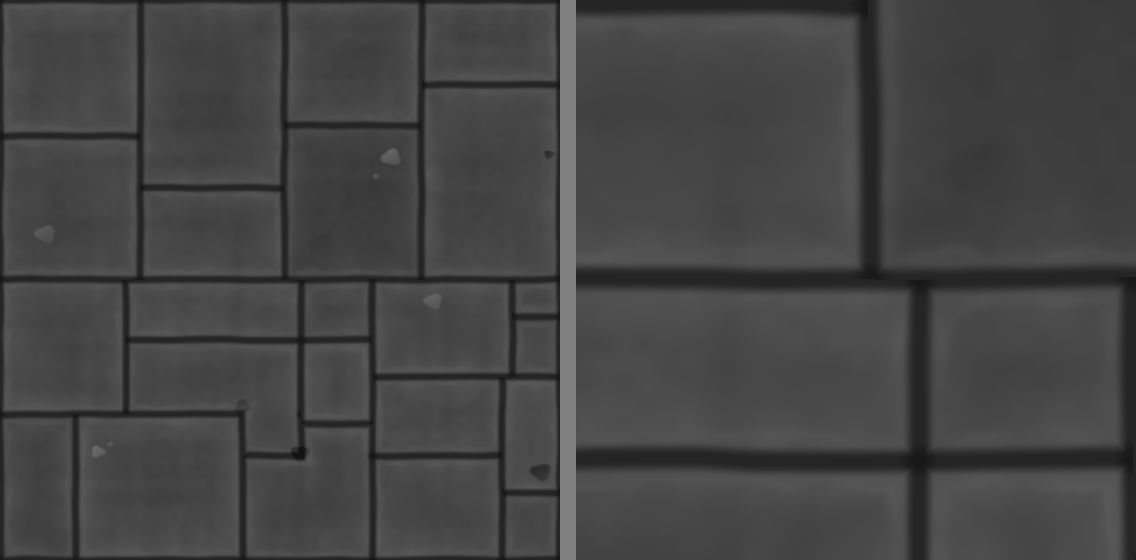
Left: the whole. Right: its middle third, enlarged.
Give the GLSL for this texture map, as a three.js fragment shader.

```glsl
varying vec2 vUv;

// Lengths are in percent of the canvas.
const float CANVAS = 100.0;
const float SEAM_CORE = 0.2;
const float SEAM_EDGE = 1.05;
const float RIM_WIDTH = 3.3;
const float RIM_LIGHT = 0.066;
const float RAGGED = 0.7;
const float WARP = 0.3;
const float FACE_TONE = 0.258;
const float SEAM_TONE = 0.145;
const float TONE_SPREAD = 0.018;
const float STREAKS = 0.022;
const float GRAIN = 0.012;
const float MIDLINE = 50.1;
const vec2 DARK_STONE = vec2(63.0, 64.0);
const float DARK_SHIFT = -0.03;
const int MARKS = 13;

float hash(vec2 p) {
  return fract(sin(dot(p, vec2(127.1, 311.7))) * 43758.5453);
}

float noise(vec2 p) {
  vec2 i = floor(p), f = fract(p);
  f = f * f * (3.0 - 2.0 * f);
  return mix(mix(hash(i), hash(i + vec2(1.0, 0.0)), f.x),
             mix(hash(i + vec2(0.0, 1.0)), hash(i + 1.0), f.x), f.y);
}

// Narrows the range lo..hi to the side of the cut that holds v.
void cut(inout float lo, inout float hi, float v, float at) {
  if (v < at) hi = min(hi, at);
  else lo = max(lo, at);
}

float insideBox(vec2 p, vec4 b) {
  vec2 e = min(p - b.xy, b.zw - p);
  return min(e.x, e.y);
}

// Boxes are (left, bottom, right, top); wing is the second arm of an L stone.
void findStone(vec2 p, out vec4 b, out vec4 wing) {
  b = vec4(0.0, 0.0, CANVAS, CANVAS);
  cut(b.y, b.w, p.y, MIDLINE);
  bool isL = false;
  if (p.y > MIDLINE) {
    // Four columns, each with one seam
    cut(b.x, b.z, p.x, 25.1);
    cut(b.x, b.z, p.x, 50.8);
    cut(b.x, b.z, p.x, 75.3);
    float row = p.x < 25.1 ? 75.7 : p.x < 50.8 ? 66.4 : p.x < 75.3 ? 77.6 : 84.9;
    cut(b.y, b.w, p.y, row);
  } else if (p.x > 66.5) {
    // Right block
    b.x = 66.5;
    cut(b.y, b.w, p.y, 32.7);
    float column = p.y > 32.7 ? 91.5 : 89.7;
    cut(b.x, b.z, p.x, column);
    float row = p.y > 32.7 ? 43.4 : p.x < column ? 18.6 : 12.0;
    if (p.y < 32.7 || p.x > column) cut(b.y, b.w, p.y, row);
  } else {
    // Left block, parted by a stepped seam
    b.z = 66.5;
    float ledge = p.x < 43.3 ? 26.0 : p.x < 53.8 ? 18.6 : 24.2;
    if (p.y < ledge) {
      cut(b.x, b.z, p.x, 13.5);
      cut(b.x, b.z, p.x, 43.3);
      isL = p.x > 43.3;
      b.w = isL ? 18.6 : 26.0;
      wing = vec4(53.8, 0.0, 66.5, 24.2);
    } else {
      cut(b.x, b.z, p.x, 22.5);
      cut(b.x, b.z, p.x, 53.8);
      b.y = p.x < 53.8 ? 26.0 : 24.2;
      if (p.x > 22.5) cut(b.y, b.w, p.y, 39.3);
      isL = p.x > 22.5 && p.x < 53.8 && p.y < 39.3;
      wing = vec4(43.3, 18.6, 53.8, 39.3);
    }
  }
  if (!isL) wing = b;
}

// Raised chips and dark pits: (x, y, radius, tone)
float marks(vec2 p) {
  vec4 m[MARKS];
  m[0] = vec4(69.9, 71.9, 1.7, 0.15);
  m[1] = vec4(67.2, 68.5, 0.6, 0.10);
  m[2] = vec4(8.1, 58.2, 1.8, 0.10);
  m[3] = vec4(77.4, 46.2, 1.6, 0.10);
  m[4] = vec4(17.5, 19.3, 1.2, 0.13);
  m[5] = vec4(19.7, 20.7, 0.6, 0.07);
  m[6] = vec4(96.6, 15.7, 1.8, -0.13);
  m[7] = vec4(98.1, 72.4, 0.9, -0.12);
  m[8] = vec4(53.6, 19.0, 1.6, -0.12);
  m[9] = vec4(43.4, 27.4, 1.4, -0.07);
  m[10] = vec4(10.3, 63.3, 1.2, -0.02);
  m[11] = vec4(36.0, 17.2, 1.2, -0.018);
  m[12] = vec4(58.0, 56.4, 2.3, -0.012);
  float sum = 0.0;
  for (int i = 0; i < MARKS; i++) {
    vec2 d = (p - m[i].xy) / m[i].z * vec2(0.95, 1.15);
    float wobble = 0.14 * sin(3.0 * atan(d.y, d.x + 0.0001) + m[i].x);
    float shape = 1.0 - smoothstep(0.7, 1.15, length(d) + wobble);
    sum += m[i].w * shape * (0.8 + 0.3 * dot(d, vec2(-0.5, 0.7)));
  }
  return sum;
}

void main() {
  vec2 p = vUv * CANVAS;
  vec2 q = p + WARP * (vec2(noise(p * 0.2), noise(p * 0.2 + 37.0)) - 0.5);
  vec4 box, wing;
  findStone(q, box, wing);
  float depth = max(insideBox(q, box), insideBox(q, wing));
  float corner = length(min(q - box.xy, box.zw - q));

  // Worn face with faint brushed streaks
  float tone = FACE_TONE + TONE_SPREAD * (hash(box.xy + box.zw) - 0.5);
  if (insideBox(DARK_STONE, box) > 0.0) tone += DARK_SHIFT;
  float streak = noise(p * vec2(0.06, 0.45)) + noise(p * vec2(0.45, 0.06) + 19.0);
  tone += STREAKS * (streak - 1.0) + GRAIN * (noise(p * 0.8) - 0.5);

  // Bright, ragged rim
  float ragged = max(depth + RAGGED * (noise(p * 0.5 + 7.0) - 0.5), 0.0);
  tone += RIM_LIGHT * exp(-ragged / RIM_WIDTH);
  float glint = exp(-pow((ragged - 1.4) / 0.4, 2.0));
  tone += 0.025 * glint * noise(p * 0.35 + 51.0);

  // Dark seams, deepest where they meet
  tone = mix(SEAM_TONE, tone, smoothstep(SEAM_CORE, SEAM_EDGE, depth));
  tone *= mix(0.65, 1.0, smoothstep(0.2, 1.3, corner));
  gl_FragColor = vec4(vec3(clamp(tone + marks(p), 0.07, 1.0)), 1.0);
}
```
